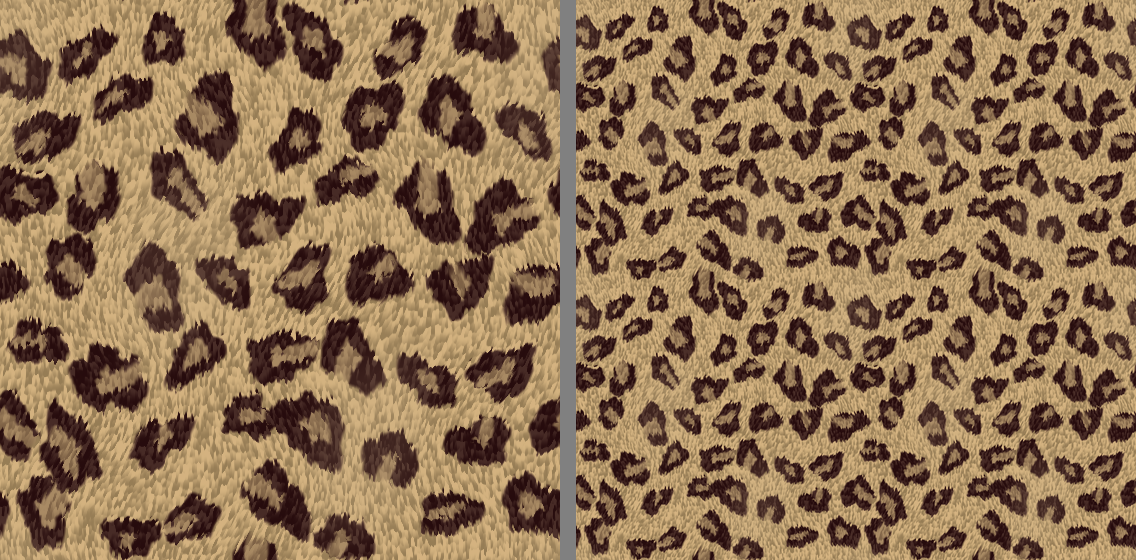
Left, the tile; right, the same tile 2 across and 2 down.
This texture is drawn by a WebGL 2 fragment shader. Its source:

```glsl
#version 300 es
precision highp float;
// Leopard fur: a staggered, warped lattice of lobed rosettes with open cores,
// seen through fine cellular hair strands that tint the coat and fray the edges.
// Every lattice and wave wraps, so the tile repeats without a seam.
uniform vec2 u_resolution;
out vec4 fragColor;

#define SPOTS 7.0                // rosettes per side
#define SPOT_RADIUS 0.375        // in lattice cells
#define SPOT_JITTER 0.34
#define SPOT_DRIFT 0.024         // wave that breaks up the rows
#define ROW_STAGGER 3.0          // whole cells of drift over the tile height
#define EDGE_SOFT 0.03
#define HAIRS vec2(210.0, 68.0)  // strands across and up
#define HAIR_LEAN 20.0           // whole strands of lean over the tile height
#define FRAY 0.011               // reach of hairs across a spot edge
#define HAZE 0.15                // strength of the pale worn patches

const float TAU = 6.2831853;

vec3 hash3(vec2 p) {
    vec3 q = fract(p.xyx * vec3(0.1031, 0.1030, 0.0973));
    q += dot(q, q.yxz + 33.33);
    return fract((q.xxy + q.yzz) * q.zyx);
}

// Periodic sideways flow that bends the lie of the hair
vec2 flow(vec2 uv) {
    float bend = 0.018 * sin(TAU * (2.0 * uv.y + uv.x))
               + 0.008 * sin(TAU * (3.0 * uv.y - 2.0 * uv.x) + 1.7);
    float lift = 0.006 * sin(TAU * (3.0 * uv.x + uv.y) + 0.6);
    return vec2(bend, lift);
}

// Smooth cellular strands: x = tone, y = signed reach along the hair
vec2 strands(vec2 uv) {
    vec2 w = uv + flow(uv);
    vec2 q = w * HAIRS - vec2(HAIR_LEAN * w.y, 0.0);
    vec2 base = floor(q), sum = vec2(0.0);
    float total = 0.0;
    for (int j = -1; j <= 1; j++)
    for (int i = -1; i <= 1; i++) {
        vec2 cell = base + vec2(i, j);
        // Fold the leaning lattice back onto one tile
        float turns = floor(cell.y / HAIRS.y);
        vec2 id = cell + turns * vec2(HAIR_LEAN, -HAIRS.y);
        id.x = mod(id.x, HAIRS.x);
        vec3 h = hash3(id + 11.0);
        vec2 d = q - cell - 0.5 - 0.8 * (h.xy - 0.5);
        float weight = exp(-9.0 * dot(d, d));
        sum += weight * vec2(0.8 * h.z + 0.1 + 0.35 * d.y, h.x + h.z - 1.0);
        total += weight;
    }
    return sum / total;
}

// One rosette: x = dark ring, y = whole spot including its core
vec2 rosette(vec2 d, vec2 id) {
    vec3 a = hash3(id + 3.0), b = hash3(id + 47.0), c = hash3(id + 91.0);
    float r = SPOT_RADIUS * mix(0.78, 1.16, a.x);
    float ang = atan(d.y, d.x);
    float lobes = 0.15 * sin(2.0 * ang + TAU * a.y)
                + 0.12 * sin(3.0 * ang + TAU * a.z)
                + 0.08 * sin(5.0 * ang + TAU * b.x)
                + 0.05 * sin(8.0 * ang + TAU * b.y);
    float outer = length(d) - r * (1.0 + lobes);

    // Tapered core that may break out through one side of the ring
    vec2 e = d - 0.3 * r * (c.xy - 0.5);
    vec2 dir = vec2(cos(TAU * b.z), sin(TAU * b.z));
    float reach = r * 1.4 * c.z;
    float t = clamp(dot(e, dir) / max(reach, 0.01), 0.0, 1.0);
    float width = r * (mix(0.24, 0.46, a.y) * (1.0 - 0.3 * t)
                + 0.08 * sin(3.0 * ang + TAU * c.x) + 0.04 * sin(7.0 * ang + TAU * c.y));
    float core = length(e - dir * reach * t) - width;

    float ring = max(outer, -core);
    return vec2(smoothstep(EDGE_SOFT, -EDGE_SOFT, ring),
                smoothstep(EDGE_SOFT, -2.0 * EDGE_SOFT, outer));
}

vec2 spots(vec2 uv) {
    vec2 drift = vec2(0.5 * sin(TAU * (2.0 * uv.y + uv.x) + 4.0),
                      sin(TAU * (2.0 * uv.x - uv.y)) + 0.4 * sin(TAU * (3.0 * uv.x + uv.y) + 2.0));
    vec2 g = (uv + SPOT_DRIFT * drift) * SPOTS, cover = vec2(0.0);
    for (int j = -1; j <= 1; j++) {
        float row = floor(g.y) + float(j);
        float shift = fract(mod(row, SPOTS) * ROW_STAGGER / SPOTS);
        for (int i = -1; i <= 1; i++) {
            vec2 cell = vec2(floor(g.x - shift) + float(i), row);
            vec2 id = mod(cell, SPOTS);
            vec2 center = cell + vec2(0.5 + shift, 0.5)
                        + SPOT_JITTER * (hash3(id + 23.0).xy - 0.5);
            cover = max(cover, rosette(g - center, id));
        }
    }
    return cover;
}

void main() {
    vec2 uv = gl_FragCoord.xy / u_resolution;
    vec2 hair = strands(uv);
    float tone = smoothstep(0.1, 0.8, hair.x);
    vec2 cover = spots(uv + FRAY * hair.y * vec2(0.15, 1.0));

    // Coat, core and ring each run from hair shadow to hair shine
    vec3 coat = mix(vec3(0.59, 0.49, 0.335), vec3(0.83, 0.70, 0.50), tone);
    vec3 core = mix(vec3(0.49, 0.38, 0.27), vec3(0.66, 0.54, 0.39), tone);
    vec3 ring = mix(vec3(0.15, 0.045, 0.05), vec3(0.28, 0.17, 0.15), tone * tone);
    vec3 color = mix(mix(coat, core, cover.y), ring, cover.x);

    // Broad worn patches
    float worn = sin(TAU * (uv.x + uv.y) + 2.4) + sin(TAU * (2.0 * uv.x - uv.y) + 0.9);
    color = mix(color, vec3(0.78, 0.68, 0.53), HAZE * smoothstep(0.4, 1.8, worn));
    fragColor = vec4(color, 1.0);
}
```
